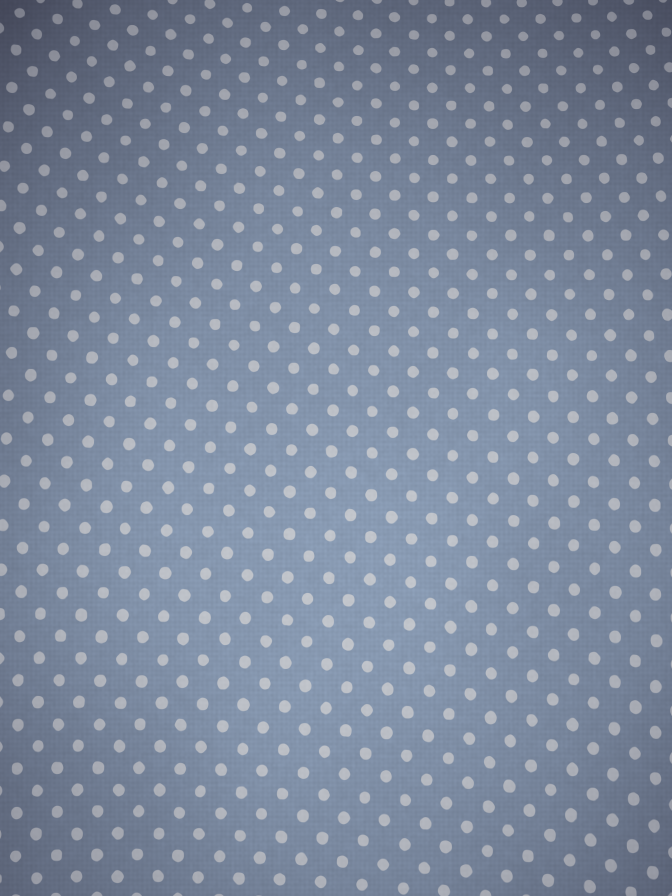
Give the GLSL for this pattern, as a Shadertoy shader.

```glsl
// Pale polka dots in staggered rows on blue cotton, seen at a slight slant.
// A smooth bend maps the canvas to cloth space, where two interleaved square
// grids place the dots; weave, grain and a soft vignette finish the fabric.

const vec2 ANCHOR = vec2(0.5255, 0.581);     // cloth origin, from the top left
const vec2 LIGHT_CENTRE = vec2(0.51, 0.78);  // brightest spot, from the top left
const float DOT_RADIUS = 0.141;              // in grid cells
const vec3 CLOTH_DARK = vec3(0.27, 0.285, 0.355);
const vec3 CLOTH_LIGHT = vec3(0.535, 0.605, 0.70);
const vec3 DOT_DARK = vec3(0.48, 0.49, 0.54);
const vec3 DOT_LIGHT = vec3(0.76, 0.775, 0.80);

// Integer hash of a cell, 0 to 1
float hash(vec2 cell) {
    uvec2 k = uvec2(ivec2(cell) + 4096);
    uint h = k.x * 1597334677u ^ k.y * 3812015801u;
    h = (h ^ (h >> 15)) * 2246822519u;
    h ^= h >> 13;
    return float(h & 65535u) / 65535.0;
}

float valueNoise(vec2 p) {
    vec2 i = floor(p), f = fract(p);
    f = f * f * (3.0 - 2.0 * f);
    return mix(mix(hash(i), hash(i + vec2(1, 0)), f.x),
               mix(hash(i + vec2(0, 1)), hash(i + vec2(1, 1)), f.x), f.y);
}

// Width of one grid cell at a given depth down the cloth
float cellSize(float depth) {
    return 0.0597 + 0.0058 * depth - 0.0052 * depth * depth;
}

// Canvas offset from the anchor to grid coordinates: slant, sag and stretch
vec2 clothGrid(vec2 p) {
    float slope = 0.034 + 0.06 * p.y * p.y;
    float sag = 0.166 * (p.y - 0.148);
    float row = p.y - slope * p.x - sag * p.x * p.x;
    float column = p.x + 0.018 * p.y + 0.0075 * p.y * p.y;
    column /= cellSize(p.y) * (1.0 + 0.05 * p.x * (p.y - 0.35));
    return vec2(column, row * (16.48 + row * (-1.94 + 1.11 * row)));
}

// Distance to the edge of the nearest dot on one grid, in cells
float dotGrid(vec2 grid, float seed) {
    vec2 cell = floor(grid + 0.5);
    vec2 id = cell + seed;
    vec2 jitter = vec2(hash(id), hash(id + 71.0)) - 0.5;
    float radius = DOT_RADIUS * (1.0 + 0.10 * (hash(id + 137.0) - 0.5));
    float ragged = 0.022 * (valueNoise(grid * 11.0 + seed) - 0.5);
    return length(grid - cell - 0.025 * jitter) - radius + ragged;
}

// Crossed threads with uneven strength, about -1 to 1
float weave(vec2 p) {
    vec2 threads = sin(p * 6.28318 * vec2(145.0, 138.0));
    float uneven = valueNoise(p * vec2(190.0, 45.0)) + valueNoise(p * vec2(45.0, 190.0)) - 1.0;
    return 0.3 * (threads.x + threads.y) + 0.6 * uneven;
}

// Bright lower middle falling off to the edges, most of all at the top
float lightAt(vec2 p) {
    vec2 d = p - LIGHT_CENTRE;
    float folds = 0.10 * (valueNoise(p * vec2(5.0, 3.5) + 9.0) - 0.5);
    return clamp(1.0 - 1.4 * d.x * d.x - 1.05 * d.y * d.y + folds, 0.0, 1.0);
}

void mainImage(out vec4 fragColor, in vec2 fragCoord) {
    // Width is one unit; y runs down from the top edge
    vec2 p = vec2(fragCoord.x, iResolution.y - fragCoord.y) / iResolution.x;
    vec2 offset = p - ANCHOR;
    float size = cellSize(offset.y);

    // Dots on both grids, with soft edges
    vec2 grid = clothGrid(offset);
    float edge = min(dotGrid(grid, 0.0), dotGrid(grid + 0.5, 300.0)) * size;
    float blur = max(0.0012, 0.75 / iResolution.x);
    float dots = 1.0 - smoothstep(-blur, blur, edge);

    // Cloth and dot colours under the same light
    float light = lightAt(p);
    vec3 cloth = mix(CLOTH_DARK, CLOTH_LIGHT, light);
    vec3 paint = mix(DOT_DARK, DOT_LIGHT, light);

    // Threads show on the cloth and faintly through the dots
    float threads = weave(p);
    float grain = valueNoise(p * 260.0) - 0.5;
    cloth *= 1.0 + 0.035 * threads + 0.03 * grain;
    paint *= 1.0 + 0.012 * threads + 0.02 * grain;

    fragColor = vec4(mix(cloth, paint, dots), 1.0);
}
```
